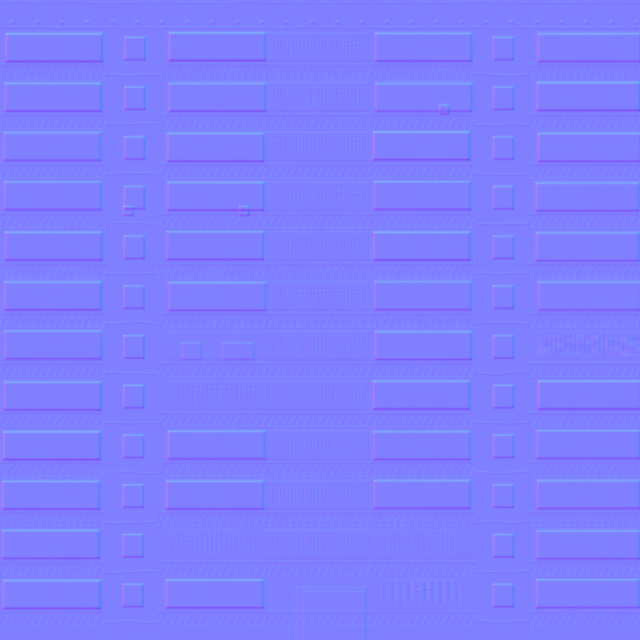
Write a WebGL 1 fragment shader that draws this texture map.

```glsl
precision highp float;
// Tangent-space normal map of a twelve-storey facade with panels, slats and hatched bands.
uniform vec2 u_resolution;

const float BAY = 0.5755;     // width of the repeating bay
const float STOREY = 0.0777;  // height of one storey
const float GROUND = 0.0196;  // bottom of the lowest storey

float hash(vec2 p) {
  vec3 q = fract(vec3(p.xyx) * 0.1031);
  q += dot(q, q.yzx + 33.33);
  return fract((q.x + q.y) * q.z);
}

float noise(vec2 p) {
  vec2 i = floor(p), f = fract(p);
  f = f * f * (3.0 - 2.0 * f);
  return mix(mix(hash(i), hash(i + vec2(1.0, 0.0)), f.x),
             mix(hash(i + vec2(0.0, 1.0)), hash(i + 1.0), f.x), f.y);
}

float same(float a, float b) { return 1.0 - step(0.5, abs(a - b)); }

float within(float x, float halfSize, float soft) {
  return 1.0 - smoothstep(-soft, soft, abs(x) - halfSize);
}

// Slope across a thin cut: one sign on each side, peak near one
float groove(float d, float w) {
  float u = d / w;
  return 2.33 * u * exp(-u * u);
}

// Slopes along the four edges of a rectangle
vec2 bevel(vec2 q, vec2 size, float w) {
  vec2 d = abs(q) - size;
  vec2 line = exp(-d * d / (w * w));
  vec2 inside = 1.0 - smoothstep(vec2(0.0), vec2(w), d);
  return vec2(-sign(q.x), sign(q.y)) * line * inside.yx;
}

// Uneven upright slats with a few broken cross rails
vec2 slats(vec2 q, vec2 size, float pitch, float seed, float px) {
  float id = floor(q.x / pitch);
  float u = fract(q.x / pitch) - 0.5;
  float strength = 0.25 + 0.75 * hash(vec2(id + 60.0, seed));
  float foot = -size.y * (0.3 + 0.7 * hash(vec2(id + 90.0, seed + 7.0)));
  float span = smoothstep(foot - px, foot + px, q.y) * within(q.x, size.x, px);
  span *= 1.0 - smoothstep(size.y - px, size.y + px, q.y);
  float railY = size.y * (0.2 + 0.5 * hash(vec2(floor(q.x / 0.025) + 40.0, seed)));
  float rail = groove(q.y - railY, 0.0016) * step(0.65, noise(vec2(q.x * 40.0 + 30.0, seed)));
  return span * vec2(groove(u, 0.3) * strength, rail * 0.5);
}

// Leaning curved strokes in a horizontal band
vec2 hatch(vec2 q, float seed, float px) {
  float t = (q.x - 0.5 * q.y - 25.0 * q.y * q.y) / 0.0108;
  float amount = 0.6 + 0.4 * hash(vec2(floor(t), seed));
  return vec2(0.5, -0.85) * groove(fract(t) - 0.5, 0.24) * amount * within(q.y, 0.0085, 0.001 + px);
}

// Full panel, or slats or paired openings on the altered storeys
vec2 widePanel(vec2 q, float column, float level, float w, float px) {
  float seed = column * 17.0 + level;
  vec2 size = vec2(0.0745 + 0.005 * same(column, 3.0), 0.0215);
  float inner = step(0.5, column) * step(column, 2.5);
  float pairCell = same(column, 1.0) * same(level, 5.0);
  float barCell = same(column, 2.0) * same(level, 0.0);
  float wornCell = same(column, 3.0) * same(level, 5.0);
  float slatCell = max(same(level, 1.0) * inner, same(column, 1.0) * same(level, 4.0));
  float altered = max(max(pairCell, barCell), max(wornCell, slatCell));
  vec2 jitter = (vec2(hash(vec2(seed, 3.0)), hash(vec2(seed, 5.0))) - 0.5) * vec2(0.004, 0.0025);
  vec2 edge = bevel(q - jitter, size, w) * vec2(0.11, 0.135) * (0.8 + 0.35 * hash(vec2(seed, 9.0)));
  edge += bevel(q - jitter, size + 0.0025, w * 1.8) * vec2(0.025, 0.032);
  vec2 s = edge * mix(1.0, 0.12, altered);
  vec2 fill = slats(q, size * 0.88, mix(0.0075, 0.0125, barCell), seed, px);
  s += fill * (0.01 + 0.035 * slatCell + 0.07 * barCell + 0.05 * wornCell);
  s += wornCell * within(q.y, 0.016, px) * within(q.x, size.x, px)
     * (vec2(noise(q * 110.0 + 50.0), noise(q * vec2(90.0, 190.0) + 90.0)) - 0.5) * 0.075;
  s += pairCell * 0.075 * bevel(q + vec2(0.038, 0.009), vec2(0.0145, 0.013), w);
  s += pairCell * 0.075 * bevel(q - vec2(0.035, -0.009), vec2(0.024, 0.013), w);
  return s;
}

void main() {
  vec2 p = gl_FragCoord.xy / u_resolution;
  float px = 0.7 / min(u_resolution.x, u_resolution.y);
  float w = max(0.0018, px);
  float x = p.x + 0.0055 * (1.0 - p.y) * max(0.0, 1.0 - 1.6 * p.x);
  float bay = floor(x / BAY);
  float bx = x - bay * BAY;
  float level = floor((p.y - GROUND) / STOREY);
  float y = p.y - GROUND - level * STOREY - 0.052;
  float storeys = step(-0.5, level) * step(level, 11.5);
  float wobble = (noise(p * 45.0) - 0.5) * 0.004;

  // Panels of each bay
  vec2 s = vec2(0.0);
  for (int i = 0; i < 2; i++) {
    float side = float(i);
    float centre = 0.0845 + side * (0.2545 + 0.005 * bay);
    s += widePanel(vec2(bx - centre, y), bay * 2.0 + side, level, w, px);
  }
  vec2 small = vec2(bx - 0.211, y + 0.002);
  s += bevel(small, vec2(0.0155, 0.0175), w) * vec2(0.13, 0.125);

  // Central slatted column, with a doorway at the foot
  vec2 c = vec2(x - 0.4965, y);
  float upper = step(0.5, level);
  s += upper * (bevel(c, vec2(0.08, 0.0225), w) * vec2(0.02, 0.032)
     + slats(c, vec2(0.072, 0.016), 0.0058, level + 101.0, px) * 0.048);

  // Hatched bands, ledges and pier joints
  float pier = within(bx - 0.208, 0.0405, px);
  s += hatch(vec2(x, y + 0.0404), level + 20.0, px) * 0.038 * (1.0 - pier);
  s.y += groove(y + 0.0275, 0.0024) * 0.026 * (1.0 - pier);
  s.y += groove(y + 0.0505, 0.002) * 0.02 * (1.0 - pier);
  s.y += groove(y + 0.043 + wobble, 0.0018) * 0.035 * pier;
  s *= storeys;
  for (int i = 0; i < 4; i++) {
    float k = float(i);
    float joint = 0.005 + 0.1625 * min(k, 1.0) + 0.081 * step(1.5, k) + 0.1675 * step(2.5, k);
    s.x -= groove(bx - joint + wobble * 0.4, 0.0018) * 0.017 * step(p.y, 0.957);
  }
  s += (bevel(p - vec2(0.5176, 0.037), vec2(0.055, 0.045), w)
      + bevel(p - vec2(0.522, 0.032), vec2(0.049, 0.044), w)) * 0.04;

  // Small boxes fixed below three openings
  for (int i = 0; i < 3; i++) {
    float k = float(i), last = step(1.5, k);
    vec2 q = p - vec2(0.2005 + 0.181 * k + 0.1315 * last, 0.6706 + 0.1584 * last);
    s += bevel(q, vec2(0.0075, 0.007), w) * 0.11;
    s -= bevel(q + vec2(0.0, 0.001), vec2(0.002), w) * 0.05;
  }

  // Parapet ledge, studs and coping
  vec2 stud = vec2((fract(p.x / 0.039) - 0.5) * 0.039, p.y - 0.965);
  s += vec2(-1.0, 1.0) * stud / 0.003 * exp(-dot(stud, stud) / 0.00001) * 0.13;
  s.y += groove(p.y - 0.957 + wobble * 0.3, 0.002) * 0.035;
  s.y += groove(p.y - 0.996 + wobble * 0.5, 0.002) * 0.025;

  // Light surface wear
  s += (vec2(noise(p * 210.0), noise(p * 210.0 + 70.0)) - 0.5) * 0.007;
  s += (vec2(noise(p * 38.0 + 11.0), noise(p * 38.0 + 43.0)) - 0.5) * 0.005;

  vec2 n = clamp(s, -0.3, 0.3) * 2.0;
  gl_FragColor = vec4(0.5 + 0.5 * vec3(n, sqrt(1.0 - dot(n, n))), 1.0);
}
```
